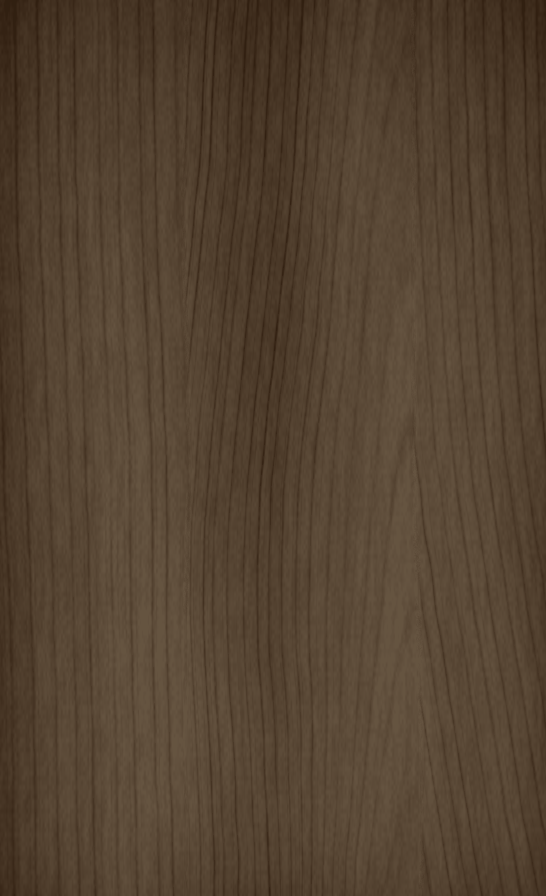
A Shadertoy shader for this texture:

```glsl
// Dark brown wood veneer made of three boards with thin vertical growth lines.
// Each board bends its own ring coordinate; the lines, streaks, fine fibres,
// soft blotches and darkened borders then set a position on a brown ramp.

#define DARK vec3(0.225, 0.155, 0.095)
#define LIGHT vec3(0.380, 0.312, 0.238)
#define BASE_TONE 0.90
#define LINE_DEPTH 0.54
#define LINE_WIDTH 0.085
#define LEFT_RINGS 27.0
#define MIDDLE_RINGS 42.0
#define RIGHT_RINGS 31.0
#define WOBBLE 0.022
#define FIBRE_DEPTH 0.23
#define STREAK_DEPTH 0.24
#define BLOTCH_DEPTH 0.38

float hash(vec2 p) {
    return fract(sin(dot(p, vec2(127.1, 311.7))) * 43758.5453);
}

float noise(vec2 p) {
    vec2 cell = floor(p), f = fract(p);
    f = f * f * (3.0 - 2.0 * f);
    float low = mix(hash(cell), hash(cell + vec2(1, 0)), f.x);
    float high = mix(hash(cell + vec2(0, 1)), hash(cell + vec2(1, 1)), f.x);
    return mix(low, high, f.y);
}

float fbm(vec2 p) {
    float sum = 0.0, gain = 0.5;
    for (int i = 0; i < 4; i++) {
        sum += gain * noise(p);
        p = p * 2.03 + 17.0;
        gain *= 0.5;
    }
    return sum;
}

// Soft round spot of light or shade
float spot(vec2 p, vec2 centre, vec2 size) {
    vec2 d = (p - centre) / size;
    return exp(-dot(d, d));
}

// Darkness of growth lines: a thin core with a softer tail on one side
float growthLines(float ring, float board) {
    float id = floor(ring);
    float place = 0.5 + 0.4 * (hash(vec2(id, board)) - 0.5);
    float d = fract(ring) - place;
    float core = exp(-d * d / (LINE_WIDTH * LINE_WIDTH));
    float tail = d < 0.0 ? exp(d * 7.0) * smoothstep(0.0, 0.2, fract(ring)) : 0.0;
    float strength = 0.55 + 0.5 * hash(vec2(id, board + 7.0));
    return strength * (0.8 * core + 0.26 * tail);
}

// Main growth lines with fainter, closer ones between them
float boardLines(float ring, float board) {
    return growthLines(ring, board) + 0.25 * growthLines(ring * 1.9 + 0.3, board + 20.0);
}

void mainImage(out vec4 fragColor, in vec2 fragCoord) {
    vec2 uv = fragCoord / iResolution.xy;
    float x = uv.x, down = 1.0 - uv.y;

    // Slow sideways drift shared by the boards
    float drift = WOBBLE * (noise(vec2(x * 2.5, down * 4.0)) - 0.5)
                + 0.14 * WOBBLE * (noise(vec2(x * 14.0, down * 22.0)) - 0.5);
    float xw = x + drift;

    // Left board leans gently, right board sweeps outwards
    float leftFlow = xw - 0.05 * down;
    float rightFlow = xw - 0.03 * down - 0.14 * down * down;

    // Middle board opens into arches; farther lines bend out and back
    float side = 0.76 - xw - 0.010 * sin(down * 6.0 + 0.6);
    float bend = 0.02 * down + 0.075 * smoothstep(0.15, 0.6, down)
               - 0.05 * smoothstep(0.6, 1.1, down);
    float lean = mix(0.11 * down, bend, smoothstep(0.05, 0.25, side));
    float arch = sqrt(side * side + 0.008) - lean;
    float archFade = 1.0 - 0.5 * smoothstep(0.54, 0.68, x);

    // Join the boards at two soft seams
    float leftSeam = smoothstep(-0.006, 0.006, xw - 0.335 - 0.012 * down);
    float rightSeam = smoothstep(-0.006, 0.006, xw - 0.755 - 0.025 * down);
    float lines = mix(0.8 * boardLines(LEFT_RINGS * leftFlow, 1.0),
                      archFade * boardLines(-MIDDLE_RINGS * arch, 2.0), leftSeam);
    lines = mix(lines, 0.8 * boardLines(RIGHT_RINGS * rightFlow, 3.0), rightSeam);
    lines *= 0.82 + 0.36 * noise(vec2(x * 30.0, down * 9.0));

    // Streaks follow the flow of the board they lie in
    float flow = mix(mix(leftFlow, 3.0 - arch, leftSeam), rightFlow + 7.0, rightSeam);
    float streak = 0.55 * noise(vec2(flow * 24.0, down * 1.5))
                 + 0.45 * noise(vec2(flow * 95.0, down * 3.0)) - 0.5;

    // Fine fibres, short pores and broad blotches
    float fibre = 0.9 * (noise(vec2(xw * 160.0, down * 30.0)) - 0.5);
    fibre += 0.9 * (noise(vec2(xw * 290.0, down * 190.0)) - 0.5);
    float blotch = fbm(vec2(xw * 6.0, down * 2.5)) - 0.47;

    // Dark heart in the middle board, pale lower parts, dark borders
    float heart = 0.28 * spot(uv, vec2(0.47, 0.72), vec2(0.14, 0.55));
    float glow = 0.13 * spot(uv, vec2(0.24, 0.25), vec2(0.13, 0.32))
               + 0.10 * spot(uv, vec2(0.74, 0.30), vec2(0.12, 0.35));
    float border = 0.48 * exp(-x / 0.07) + 0.42 * exp(-(1.0 - x) / 0.08)
                 + 0.46 * exp(-down / 0.14) + 0.25 * exp(-uv.y / 0.05);

    float tone = BASE_TONE - LINE_DEPTH * lines - heart + glow - border
               + FIBRE_DEPTH * fibre + STREAK_DEPTH * streak + BLOTCH_DEPTH * blotch;
    fragColor = vec4(mix(DARK, LIGHT, clamp(tone, -0.2, 1.1)), 1.0);
}
```
